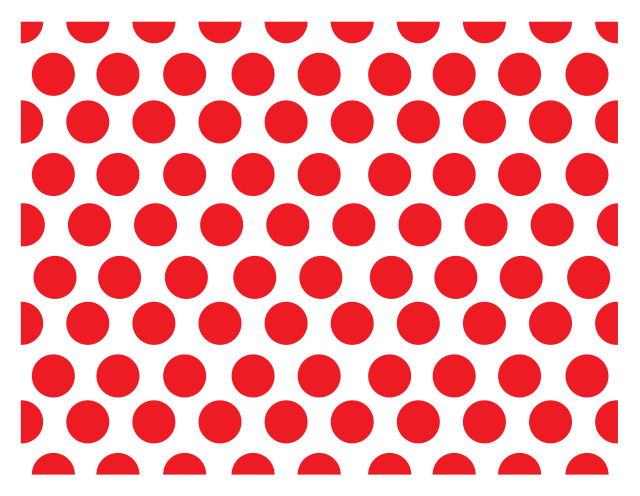
Write a WebGL 1 fragment shader that draws this pattern.

```glsl
precision highp float;
// Red polka dots on white, cropped by a plain white margin.
// Five pairs of staggered rows are looped; each row finds its nearest dot,
// with slightly uneven row spacing and hand-placed drift in the offset rows.

uniform vec2 u_resolution;

#define SHEET vec2(768.0, 594.0)        // canvas size in design units
#define CROP_MIN vec2(25.0, 26.0)       // printed area, measured from top left
#define CROP_MAX vec2(741.5, 568.4)
#define RADIUS 25.8
#define MAIN_PITCH 79.33                // column spacing, main rows
#define OFFSET_PITCH 79.9               // mean column spacing, offset rows
#define MAIN_START 26.0
#define OFFSET_START 64.0
#define ROW_GAP 63.0                    // main row down to its offset row
#define PAIR_PITCH 120.0
#define RED vec3(0.929, 0.110, 0.141)

// Height of a main row: the lower pairs drop once, then sit closer together.
float pairHeight(float pair) {
  float drop = step(2.0, pair) * (3.2 - 2.0 * (pair - 2.0));
  return 26.0 + PAIR_PITCH * pair + drop;
}

// Sideways drift of a dot within an offset row.
float columnDrift(float column) {
  vec3 drift = column < 3.0 ? vec3(0.0, -2.4, -2.2)
             : column < 6.0 ? vec3(0.0, -0.6, 4.1)
                            : vec3(1.6, 0.2, 1.2);
  vec3 slot = vec3(equal(vec3(mod(column, 3.0)), vec3(0.0, 1.0, 2.0)));
  return dot(drift, slot);
}

// Signed distance to the nearest dot of a main row.
float mainRow(vec2 p) {
  float column = floor((p.x - MAIN_START) / MAIN_PITCH + 0.5);
  return length(p - vec2(MAIN_START + MAIN_PITCH * column, 0.0)) - RADIUS;
}

// Signed distance to the nearest dot of an offset row.
float offsetRow(vec2 p) {
  float column = floor((p.x - OFFSET_START) / OFFSET_PITCH + 0.5);
  column = clamp(column, 0.0, 8.0);
  float x = OFFSET_START + OFFSET_PITCH * column + columnDrift(column);
  return length(p - vec2(x, 0.0)) - RADIUS;
}

void main() {
  vec2 p = gl_FragCoord.xy / u_resolution * SHEET;
  p.y = SHEET.y - p.y;
  float pixel = SHEET.x / u_resolution.x;

  // Union of all rows; the middle pair is nudged to the right.
  float dots = 1000.0;
  for (int i = 0; i < 5; i++) {
    float nudge = i == 2 ? 2.0 : 0.0;
    vec2 q = p - vec2(nudge, pairHeight(float(i)));
    dots = min(dots, mainRow(q));
    dots = min(dots, offsetRow(q - vec2(0.0, ROW_GAP)));
  }

  // Crop to the printed area and smooth the edges.
  vec2 outside = max(CROP_MIN - p, p - CROP_MAX);
  float shape = max(dots, max(outside.x, outside.y));
  float ink = clamp(0.5 - shape / pixel, 0.0, 1.0);
  gl_FragColor = vec4(mix(vec3(1.0), RED, ink), 1.0);
}
```
